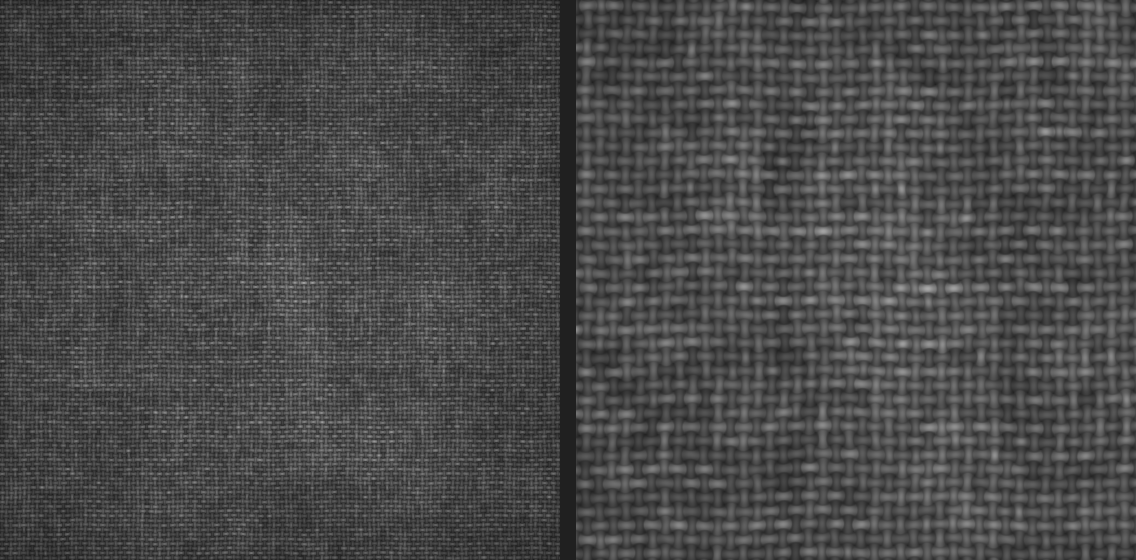
Left, the full canvas; right, a detail of the centre.
Reproduce this texture procedurally as a Shadertoy shader.

```glsl
// Charcoal plain-weave cloth: warp and weft threads pass over and under each other.
// Each thread has its own tone and slubs; soft streaks, flecks and darker borders
// are laid over it. All counts are whole and all noise wraps, so the cloth tiles.

const float PI = 3.14159265;
const float TAU = 2.0 * PI;

const vec2  THREADS = vec2(128.0, 120.0);  // warp across, weft down (even)
const vec3  GAP_COLOR = vec3(0.195);
const vec3  YARN_COLOR = vec3(0.445);
const float SOFTNESS = 0.5;                // rounding of the gaps between threads
const float WARP_LIGHT = 0.87;             // warp brightness relative to weft
const float CRIMP = 0.36;                  // depth of the over-under wave
const float THREAD_VARIATION = 0.17;
const float SLUB_VARIATION = 0.38;
const float SLUBS = 44.0;                  // slub cells along a thread
const float STREAK_VARIATION = 0.19;
const float GRAIN_VARIATION = 0.13;
const float FLECK_CHANCE = 0.02;
const float FLECK_LIGHT = 0.10;
const float WOBBLE = 0.06;                 // thread drift, in thread widths
const float BORDER_LIGHT = 0.77;

float hash(vec2 p) {
    vec3 q = fract(vec3(p.xyx) * 0.1031);
    q += dot(q, q.yzx + 33.33);
    return fract((q.x + q.y) * q.z);
}

// Value noise that repeats after a whole number of cells.
float wrapNoise(vec2 p, vec2 period, float seed) {
    vec2 i = floor(p);
    vec2 f = p - i;
    f = f * f * (3.0 - 2.0 * f);
    vec2 a = mod(i, period) + seed;
    vec2 b = mod(i + 1.0, period) + seed;
    return mix(mix(hash(a), hash(vec2(b.x, a.y)), f.x),
               mix(hash(vec2(a.x, b.y)), hash(b), f.x), f.y);
}

// Brightness of one thread at a position along it.
float threadTone(float id, float count, float along, float seed) {
    float own = hash(vec2(id, seed)) - 0.5;
    float slub = wrapNoise(vec2(id, along * SLUBS), vec2(count, SLUBS), seed) - 0.5;
    return 1.0 + THREAD_VARIATION * own + SLUB_VARIATION * slub;
}

// Broad patches drawn out along both thread directions.
float streaks(vec2 uv) {
    vec2 tall = vec2(26.0, 4.0);
    vec2 wide = vec2(4.0, 30.0);
    vec2 patches = vec2(9.0);
    return (wrapNoise(uv * tall, tall, 11.0) + wrapNoise(uv * wide, wide, 47.0)
          + wrapNoise(uv * patches, patches, 83.0)) / 1.5 - 1.0;
}

void mainImage(out vec4 fragColor, in vec2 fragCoord) {
    vec2 uv = fragCoord / iResolution.xy;

    // Almost straight thread grid
    vec2 drift = sin(TAU * (vec2(5.0, 4.0) * uv.yx + vec2(1.0, 2.0) * uv))
               + sin(TAU * (vec2(13.0, 11.0) * uv.yx - vec2(3.0, 2.0) * uv) + 1.7);
    vec2 grid = uv * THREADS + WOBBLE * drift;
    vec2 id = mod(floor(grid), THREADS);
    vec2 local = fract(grid) - 0.5;

    // Rounded threads whose heights alternate at every crossing
    vec2 ridge = cos(PI * local);
    ridge = mix(ridge, ridge * ridge, SOFTNESS);
    float weftOver = 1.0 - 2.0 * mod(id.x + id.y, 2.0);
    float weftHeight = ridge.y * (1.0 - CRIMP + CRIMP * weftOver * ridge.x);
    float warpHeight = ridge.x * (1.0 - CRIMP - CRIMP * weftOver * ridge.y);
    float weftOnTop = smoothstep(-0.3, 0.3, weftHeight - warpHeight);
    float relief = mix(warpHeight, weftHeight, weftOnTop);

    // Yarn tone
    float weftTone = threadTone(id.y, THREADS.y, uv.x, 7.0);
    float warpTone = WARP_LIGHT * threadTone(id.x, THREADS.x, uv.y, 191.0);
    float tone = mix(warpTone, weftTone, weftOnTop);
    tone *= 1.0 + STREAK_VARIATION * streaks(uv);
    vec2 grain = THREADS * 1.5;
    tone *= 1.0 + GRAIN_VARIATION * (2.0 * wrapNoise(uv * grain, grain, 29.0) - 1.0);
    vec3 color = mix(GAP_COLOR, YARN_COLOR, relief) * tone;

    // Pale flecks on a few crossings
    float fleck = step(1.0 - FLECK_CHANCE, hash(id + 301.0));
    color += FLECK_LIGHT * fleck * ridge.x * ridge.y;

    // Darker borders, equal on opposite sides
    vec2 border = mix(vec2(BORDER_LIGHT), vec2(1.0), sqrt(max(sin(PI * uv), 0.0)));
    fragColor = vec4(color * border.x * border.y, 1.0);
}
```
